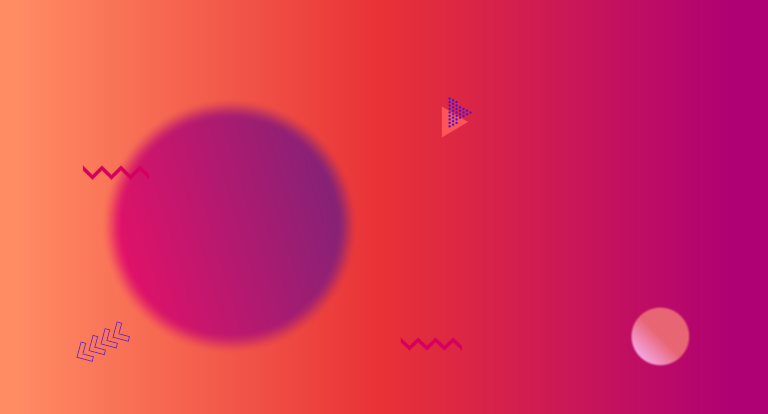
This background is drawn by a WebGL 1 fragment shader. Its source:

```glsl
precision highp float;
// Warm horizontal gradient with a blurred violet disc, a small pink disc, zigzags, triangles and chevrons.
uniform vec2 u_resolution;

// Lengths are in canvas heights, origin at the lower left
const float ASPECT = 1.855;

const vec3 PEACH = vec3(1.0, 0.55, 0.39);
const vec3 RED = vec3(0.914, 0.195, 0.212);
const vec3 MAGENTA = vec3(0.685, 0.0, 0.455);
const vec3 STOPS = vec3(0.02, 0.495, 0.96);

const vec2 DISC_CENTER = vec2(0.5555, 0.454);
const float DISC_RADIUS = 0.284;
const float DISC_BLUR = 0.027;
const vec2 DISC_AXIS = vec2(0.96, 0.28);
const vec3 DISC_PINK = vec3(0.89, 0.065, 0.41);
const vec3 DISC_VIOLET = vec3(0.51, 0.135, 0.465);

const vec2 BALL_CENTER = vec2(1.595, 0.1875);
const float BALL_RADIUS = 0.0695;
const float BALL_BLUR = 0.0025;
const vec3 BALL_CORAL = vec3(0.91, 0.395, 0.455);
const vec3 BALL_LILAC = vec3(0.955, 0.635, 0.86);

const vec3 ZIGZAG_COLOR = vec3(0.83, 0.0, 0.37);
const float ZIGZAG_HALF_WIDTH = 0.0043;

const vec3 TRIANGLE_COLOR = vec3(1.0, 0.335, 0.345);
const vec2 TRIANGLE_POS = vec2(1.0674, 0.7055);
const vec2 TRIANGLE_SIZE = vec2(0.063, 0.0373);
const vec2 DOTS_POS = vec2(1.086, 0.7284);
const vec2 DOTS_SIZE = vec2(0.056, 0.036);
const float DOT_SPACING = 0.0084;
const float DOT_RADIUS = 0.0027;

const vec3 BLUE = vec3(0.29, 0.07, 0.86);
const vec2 CHEVRON_POS = vec2(0.186, 0.137);
const vec2 CHEVRON_STEP = vec2(0.029, 0.0162);
const vec2 CHEVRON_AXIS = vec2(0.966, -0.259);
const float CHEVRON_ARM = 0.038;
const float CHEVRON_WIDTH = 0.0115;
const float CHEVRON_STROKE = 0.0015;

// Coverage of a shape from its signed distance
float fill(float d, float soft) {
  return 1.0 - smoothstep(-soft, soft, d);
}

vec3 backdrop(float x) {
  vec3 warm = mix(PEACH, RED, smoothstep(0.0, 1.0, 0.0) + clamp((x - STOPS.x) / (STOPS.y - STOPS.x), 0.0, 1.0));
  return mix(warm, MAGENTA, clamp((x - STOPS.y) / (STOPS.z - STOPS.y), 0.0, 1.0));
}

// Triangle wave that starts on a crest at q.x = 0
float zigzag(vec2 q, float period, float amplitude, float len) {
  float wave = amplitude * (4.0 * abs(fract(q.x / period) - 0.5) - 1.0);
  float slope = 4.0 * amplitude / period;
  float d = abs(q.y - wave) * inversesqrt(1.0 + slope * slope);
  return max(d - ZIGZAG_HALF_WIDTH, abs(q.x - 0.5 * len) - 0.5 * len);
}

// Triangle pointing right; q is relative to the middle of its left side
float triangle(vec2 q, vec2 size) {
  float slanted = (q.x * size.y + abs(q.y) * size.x - size.x * size.y) / length(size);
  return max(-q.x, slanted);
}

// Staggered dots, kept where their centres lie in a triangle
float dottedTriangle(vec2 q) {
  float column = floor(q.x / DOT_SPACING + 0.5);
  float shift = 0.5 * mod(column, 2.0);
  float row = floor(q.y / DOT_SPACING - shift + 0.5) + shift;
  vec2 center = vec2(column, row) * DOT_SPACING;
  float outside = step(0.001, triangle(center, DOTS_SIZE));
  return length(q - center) - DOT_RADIUS + outside;
}

// Outline of an L shape with its corner at q = 0
float chevron(vec2 q) {
  vec2 r = vec2(dot(q, CHEVRON_AXIS), dot(q, vec2(-CHEVRON_AXIS.y, CHEVRON_AXIS.x)));
  vec2 b = abs(r - 0.5 * CHEVRON_ARM) - 0.5 * CHEVRON_ARM;
  float notch = min(r.x, r.y) - CHEVRON_WIDTH;
  return abs(max(max(b.x, b.y), notch)) - 0.5 * CHEVRON_STROKE;
}

void main() {
  vec2 uv = gl_FragCoord.xy / u_resolution;
  vec2 p = uv * vec2(ASPECT, 1.0);
  float aa = 0.75 / u_resolution.y;
  vec3 color = backdrop(uv.x);

  // Large blurred disc
  vec2 q = p - DISC_CENTER;
  float t = clamp(0.5 + 0.5 * dot(q, DISC_AXIS) / DISC_RADIUS, 0.0, 1.0);
  color = mix(color, mix(DISC_PINK, DISC_VIOLET, t), fill(length(q) - DISC_RADIUS, DISC_BLUR));

  // Small disc, lilac toward the lower left
  q = p - BALL_CENTER;
  t = clamp(-0.75 * (q.x + q.y) / BALL_RADIUS, 0.0, 1.0);
  color = mix(color, mix(BALL_CORAL, BALL_LILAC, t), fill(length(q) - BALL_RADIUS, aa + BALL_BLUR));

  // Zigzags
  float d = min(zigzag(p - vec2(0.2004, 0.583), 0.0459, 0.0113, 0.16),
                zigzag(p - vec2(0.968, 0.169), 0.0421, 0.0098, 0.148));
  color = mix(color, ZIGZAG_COLOR, fill(d, aa));

  // Solid triangle under a dotted one
  color = mix(color, TRIANGLE_COLOR, fill(triangle(p - TRIANGLE_POS, TRIANGLE_SIZE), aa));
  color = mix(color, BLUE, fill(dottedTriangle(p - DOTS_POS), aa));

  // Row of chevrons
  d = 1.0;
  for (int i = 0; i < 4; i++) d = min(d, chevron(p - CHEVRON_POS - float(i) * CHEVRON_STEP));
  color = mix(color, BLUE, fill(d, aa));

  gl_FragColor = vec4(color, 1.0);
}
```
